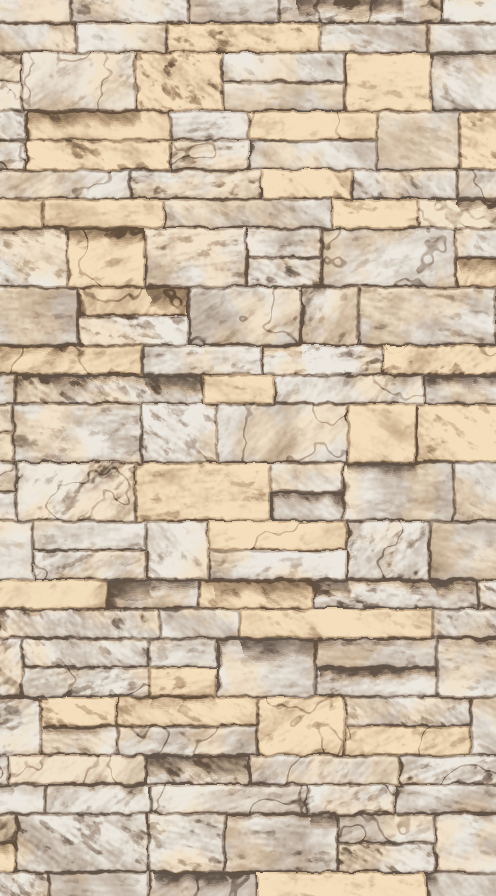
Give the GLSL for this texture, as a Shadertoy shader.

```glsl
// Stacked ledgestone wall: pale split-face blocks in tall and thin courses with soft shadows.
#define COURSES 15.3            // tall courses down the canvas
#define TOP_OFFSET 0.9          // part of a course cut off at the top
#define TALL_WIDTH 1.75         // mean stone width, tall courses
#define THIN_WIDTH 2.2          // mean stone width, thin courses
#define SPLIT_CHANCE 0.36       // share of tall stones cut into two halves
#define SEAM 0.035              // joint half width
#define SHADOW_REACH 0.36       // longest cast shadow
#define GRAIN 0.42              // strength of the fine grain
#define LIGHT_STONE vec3(0.93, 0.91, 0.875)
#define MID_STONE vec3(0.74, 0.68, 0.62)
#define DARK_STONE vec3(0.38, 0.33, 0.29)
#define OCHRE vec3(1.03, 0.95, 0.82)

struct Stone { vec2 lo; vec2 hi; vec2 id; float lift; };

float hash(vec2 p) {
    return fract(sin(dot(p, vec2(127.1, 311.7))) * 43758.55);
}

float noise(vec2 p) {
    vec2 i = floor(p), f = fract(p);
    f = f * f * (3.0 - 2.0 * f);
    return mix(mix(hash(i), hash(i + vec2(1, 0)), f.x),
               mix(hash(i + vec2(0, 1)), hash(i + vec2(1, 1)), f.x), f.y);
}

float fbm(vec2 p) {
    float sum = 0.0, amp = 0.53;
    for (int i = 0; i < 4; i++) {
        sum += amp * noise(p);
        p = mat2(1.6, 1.2, -1.2, 1.6) * p + 3.7;
        amp *= 0.5;
    }
    return sum;
}

// Jittered vertical joint number i of a row
float jointX(float i, float row) {
    return i + 0.6 * (hash(vec2(i, row)) - 0.5);
}

// Stone covering p (y runs down, one unit per tall course)
Stone stoneAt(vec2 p) {
    float course = floor(p.y), lower = step(0.5, p.y - course);
    // every third course is a thin pair, with two shifts in the rhythm
    float beat = course - step(6.5, course) + step(13.5, course);
    bool thin = mod(beat, 3.0) > 1.5;
    float row = 2.0 * course + (thin ? lower : 0.0);
    float width = thin ? THIN_WIDTH : TALL_WIDTH;
    float shift = hash(vec2(row, 5.3));
    float x = p.x / width + shift;
    float i = floor(x);
    if (x < jointX(i, row)) i -= 1.0;
    else if (x >= jointX(i + 1.0, row)) i += 1.0;

    bool halved = thin || hash(vec2(i, row + 71.0)) < SPLIT_CHANCE;
    Stone s;
    s.lo = vec2((jointX(i, row) - shift) * width, course + (halved ? 0.5 * lower : 0.0));
    s.hi = vec2((jointX(i + 1.0, row) - shift) * width, s.lo.y + (halved ? 0.5 : 1.0));
    s.id = vec2(i, row + (halved && !thin ? 0.4 * lower + 0.2 : 0.0));
    s.lift = hash(s.id + 17.0);
    return s;
}

// Shade cast by prouder stones above and to the left
float castShadow(vec2 p, float lift) {
    float shade = 0.0;
    for (int i = 1; i <= 10; i++) {
        float reach = float(i) / 10.0;
        vec2 q = p - vec2(0.3, 1.0) * reach * SHADOW_REACH;
        float rise = stoneAt(q).lift - lift;
        shade = max(shade, smoothstep(0.0, 0.5, rise - 0.65 * reach) * (1.0 - 0.45 * reach));
    }
    return shade;
}

void mainImage(out vec4 fragColor, in vec2 fragCoord) {
    float px = COURSES / iResolution.y;
    vec2 p = vec2(fragCoord.x, iResolution.y - fragCoord.y) * px - vec2(0.0, TOP_OFFSET);

    // Chipped outlines
    vec2 chip = vec2(noise(p * 5.0), noise(p * 5.0 + 40.0)) - 0.5;
    vec2 w = p + 0.05 * chip + 0.025 * (noise(p * 15.0) - 0.5);
    Stone s = stoneAt(w);
    float r1 = hash(s.id + 3.1), r2 = hash(s.id + 9.7), r3 = hash(s.id + 27.3);

    // Stone face: its own grain direction, clouds, fibres and pits
    float a = (r1 - 0.5) * 1.8;
    vec2 q = mat2(cos(a), sin(a), -sin(a), cos(a)) * p + s.id * 7.3;
    float cloud = fbm(q * vec2(1.3, 2.4));
    float fibre = noise(q * vec2(5.0, 17.0)) * 0.6 + noise(q * 18.0) * 0.4;
    float pits = smoothstep(0.56, 0.75, fbm(q * vec2(4.0, 7.0) + 11.0));
    float tone = 0.84 + 0.2 * (r2 - 0.5) + 0.75 * (cloud - 0.5);
    tone += GRAIN * (fibre - 0.5) * mix(0.5, 1.2, r3);
    tone -= pits * mix(0.12, 0.5, r3);

    // Wandering cracks on some stones
    float vein = abs(fbm(q * 0.9 + 23.0) - 0.5);
    tone -= 0.35 * step(0.6, r1) * (1.0 - smoothstep(0.004, 0.012 + 0.3 * px, vein));

    // Lit upper lip, dark underside and joints
    vec2 near = min(w - s.lo, s.hi - w);
    float lip = w.y - s.lo.y, foot = s.hi.y - w.y;
    tone += 0.16 * s.lift * (1.0 - smoothstep(0.03, 0.13, lip));
    tone -= 0.16 * (1.0 - smoothstep(0.0, 0.12, foot));
    float shadow = castShadow(w + 0.12 * chip, s.lift);
    tone -= shadow * (0.4 + 0.5 * cloud);
    float joint = 1.0 - smoothstep(SEAM * 0.3, SEAM + px, min(near.x, near.y));
    tone -= joint * (0.38 + 0.25 * noise(p * 3.0));

    // Warm staining, strongest on a few stones and at shadow edges
    float stain = smoothstep(0.42, 0.68, fbm(q * 1.5 + 51.0));
    stain = max(stain * 0.55, smoothstep(0.72, 0.85, r2) * 0.9);
    stain = max(stain, 0.7 * shadow * (1.0 - shadow) * 4.0 * r3);

    tone = clamp(tone, 0.0, 1.0);
    vec3 color = mix(DARK_STONE, MID_STONE, smoothstep(0.0, 0.6, tone));
    color = mix(color, LIGHT_STONE, smoothstep(0.45, 1.0, tone));
    color *= mix(vec3(1.0), OCHRE, stain);
    fragColor = vec4(color, 1.0);
}
```
